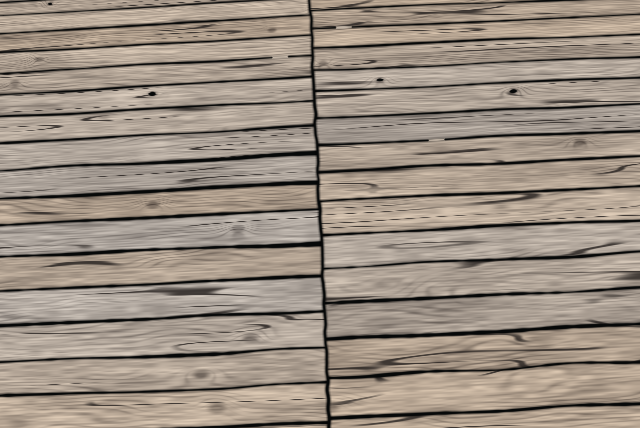
A Shadertoy shader for this texture:

```glsl
// Weathered timber deck: two runs of about fifteen planks that meet at a leaning seam.
// Plank rows follow a quadratic spacing (perspective), inverted to find the row at a point.
// Grain, cracks, knots, holes and ragged gaps come from stretched value noise and hashes.

#define LEFT_ROWS  vec3(-0.0040, 0.0387, 0.00185) // offset, linear, quadratic spacing
#define RIGHT_ROWS vec3( 0.0254, 0.0395, 0.00203)
#define SEAM_TOP   0.724
#define SEAM_LEAN  0.046
#define SEAM_HALF  0.0028
#define GAP_HALF   0.030   // half gap, as a share of plank height
#define RING_COUNT 7.0     // growth rings across a plank
#define KNOT_RATE  0.40
#define WOOD_DARK  vec3(0.40, 0.36, 0.33)
#define WOOD_LIGHT vec3(0.84, 0.78, 0.715)
#define CRACK      vec3(0.17, 0.15, 0.14)
#define GAP_COLOR  vec3(0.025, 0.03, 0.03)

float hash(vec2 p) {
    return fract(sin(dot(p, vec2(127.1, 311.7))) * 43758.5453);
}

float noise(vec2 p) {
    vec2 i = floor(p), f = fract(p);
    f = f * f * (3.0 - 2.0 * f);
    return mix(mix(hash(i), hash(i + vec2(1, 0)), f.x),
               mix(hash(i + vec2(0, 1)), hash(i + vec2(1, 1)), f.x), f.y);
}

// Wood surface; across runs 0..1 over the plank height.
vec3 woodColor(float x, float across, float pitch, vec2 plank) {
    float seed = hash(plank) * 91.0;
    vec2 g = vec2(x, across) + vec2(seed, seed * 1.7);

    // One possible knot per plank bends the rings around it.
    vec2 knotAt = vec2(hash(plank + 3.1) * 0.75 + plank.y * 0.75,
                       0.25 + 0.5 * hash(plank + 5.7));
    vec2 k = vec2((x - knotAt.x) / pitch * 0.55, across - knotAt.y);
    float r = length(k);
    float hasKnot = step(hash(plank + 8.3), KNOT_RATE);

    // Wavy rings, strong in patches
    float warp = noise(g * vec2(3.0, 1.2)) + 0.35 * noise(g * vec2(9.0, 3.0));
    float rings = across + 0.8 * warp + hasKnot * 0.35 * exp(-14.0 * r * r);
    float ringLine = 0.5 + 0.5 * sin(6.2832 * RING_COUNT * rings);
    float patchy = smoothstep(0.25, 0.8, noise(g * vec2(4.0, 2.0) + 31.0));

    // Long and short fibres
    float fibre = noise(g * vec2(10.0, 13.0) + 7.0) - 0.5;
    float fine = noise(g * vec2(32.0, 25.0) + 13.0) - 0.5;
    float blotch = noise(g * vec2(6.0, 2.0) + 53.0) - 0.5;

    float tone = 0.69 + 0.18 * (hash(plank + 11.0) - 0.5) + 0.30 * fibre + 0.36 * fine
               + 0.24 * blotch - 0.30 * patchy * pow(ringLine, 3.0);
    tone -= hasKnot * 0.45 * smoothstep(0.18, 0.05, r);
    vec3 color = mix(WOOD_DARK, WOOD_LIGHT, clamp(tone, -0.2, 1.05));
    color *= 1.0 + vec3(0.03, 0.0, -0.04) * (hash(plank + 17.0) - 0.5) * 2.0;

    // Drying cracks run along the ridges of stretched noise.
    float ridge = abs(noise(g * vec2(3.5, 4.5) + 71.0) - 0.5);
    float crackZone = smoothstep(0.52, 0.75, noise(g * vec2(5.0, 2.5) + 97.0));
    float crack = crackZone * smoothstep(0.055, 0.01, ridge);
    color = mix(color, CRACK, 0.85 * crack);

    // Some knots have fallen out and left a hole.
    float hole = hasKnot * step(0.6, hash(plank + 23.0));
    return mix(color, GAP_COLOR, hole * smoothstep(0.10, 0.05, r + 0.05 * fine));
}

void mainImage(out vec4 fragColor, in vec2 fragCoord) {
    float px = 1.0 / iResolution.y;
    vec2 p = fragCoord * px;
    p.y = 1.0 - p.y; // measured down from the far edge

    // Seam and side of the deck
    float seamX = SEAM_TOP + SEAM_LEAN * p.y + 0.004 * (noise(vec2(p.y * 45.0, 2.0)) - 0.5);
    float side = step(seamX, p.x);
    float seamDist = abs(p.x - seamX);

    // Row number from the tilted, quadratically spaced planks
    vec3 rows = mix(LEFT_ROWS, RIGHT_ROWS, side);
    float slope = mix(mix(0.062, 0.037, p.y), mix(0.042, 0.053, p.y), side);
    float y = p.y + slope * (p.x - seamX);
    float pitch = sqrt(max(rows.y * rows.y + 4.0 * rows.z * (y - rows.x), 1e-5));
    float row = (pitch - rows.y) / (2.0 * rows.z);

    // Nearest gap, with its own shift, waviness and width
    float gap = floor(row + 0.5);
    vec2 gapId = vec2(gap, side + 40.0);
    float shift = 0.10 * (hash(gapId) - 0.5)
                + 0.09 * (noise(vec2(p.x * 6.0, gap * 7.3 + side * 19.0)) - 0.5);
    float d = row - gap - shift;
    vec2 plank = vec2(gap - step(d, 0.0), side);

    float ragged = noise(vec2(p.x * 50.0, gap * 5.1 + side * 11.0)) - 0.5;
    float swell = noise(vec2(p.x * 4.5, gap * 3.7 + side * 29.0));
    float wide = step(0.72, hash(gapId + 2.0)) * exp(-5.0 * seamDist);
    float halfGap = GAP_HALF * (0.45 + 1.1 * swell + 0.6 * ragged + 1.3 * wide);

    vec3 color = woodColor(p.x, row - plank.x, pitch, plank);

    // Worn, shaded plank edges, then the open gap
    float edge = (abs(d) - halfGap) * pitch;
    color *= mix(0.62, 1.0, smoothstep(0.0, 0.005, edge));
    color = mix(GAP_COLOR, color, smoothstep(-0.6 * px, 0.8 * px, edge));

    // Pale splinters caught in a few gaps
    float chipX = SEAM_TOP + (side - 0.5) * (0.1 + 0.6 * hash(gapId + 6.0));
    vec2 chip = abs(vec2(p.x - chipX, d * pitch)) - vec2(0.018, 0.0025 + 0.002 * ragged);
    float chipMask = step(0.87, hash(gapId + 9.0)) * smoothstep(px, -px, max(chip.x, chip.y));
    color = mix(color, WOOD_LIGHT, 0.9 * chipMask);

    // Uneven plank ends along the seam
    float seamEdge = seamDist - SEAM_HALF * (0.5 + 0.9 * hash(plank + 29.0));
    color *= mix(0.65, 1.0, smoothstep(0.0, 0.006, seamEdge));
    color = mix(GAP_COLOR, color, smoothstep(-px, px, seamEdge));

    fragColor = vec4(color, 1.0);
}
```
